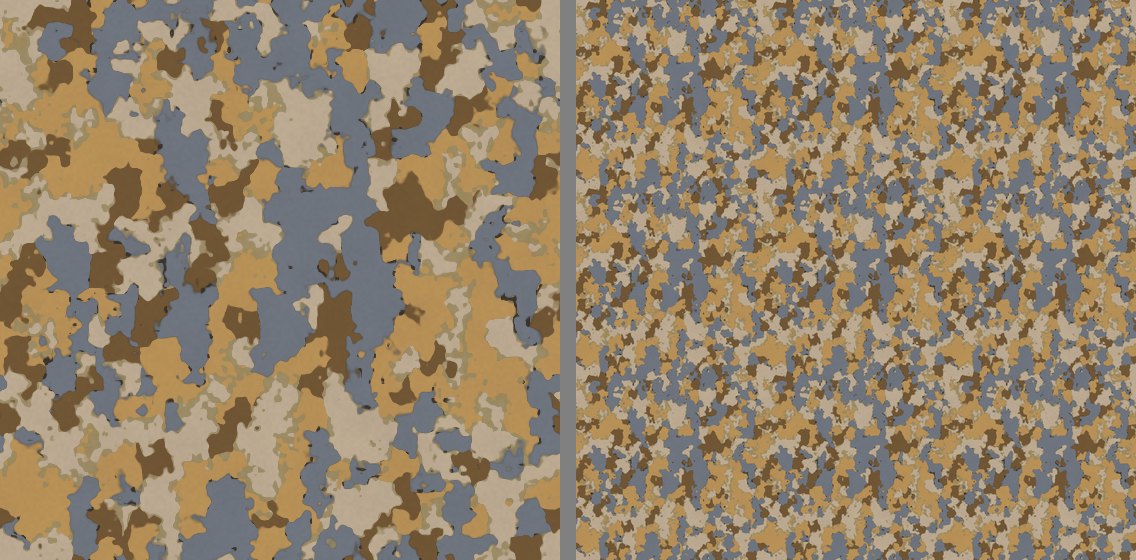
Left: one tile. Right: repeated 3 by 3.
Give the GLSL for this pattern, as a three.js fragment shader.

```glsl
varying vec2 vUv;

const vec2 GRID = vec2(24.0, 21.0);
const float FALLOFF = 5.0;

const vec3 SLATE = vec3(0.430, 0.455, 0.495);
const vec3 OCHRE = vec3(0.715, 0.563, 0.338);
const vec3 SAND = vec3(0.730, 0.660, 0.565);
const vec3 BROWN = vec3(0.440, 0.335, 0.205);
const vec3 OLIVE = vec3(0.585, 0.525, 0.370);
const vec3 SOOT = vec3(0.200, 0.180, 0.140);

vec2 hash2(vec2 p, float seed) {
  vec3 q = fract(vec3(p.xyx + seed * 17.37) * vec3(0.1031, 0.1030, 0.0973));
  q += dot(q, q.yzx + 33.33);
  return fract((q.xx + q.yz) * q.zy);
}

// Two channels of value noise that wrap after a whole number of cells
vec2 wrapNoise(vec2 uv, vec2 period, float seed) {
  vec2 p = uv * period;
  vec2 i = floor(p);
  vec2 f = p - i;
  f = f * f * (3.0 - 2.0 * f);
  vec2 a = hash2(mod(i, period), seed);
  vec2 b = hash2(mod(i + vec2(1.0, 0.0), period), seed);
  vec2 c = hash2(mod(i + vec2(0.0, 1.0), period), seed);
  vec2 d = hash2(mod(i + 1.0, period), seed);
  return mix(mix(a, b, f.x), mix(c, d, f.x), f.y);
}

// One-hot pigment of a cell: slate, ochre, sand, brown
vec4 cellPigment(vec2 cell) {
  vec2 strip = vec2(cell.x, floor((cell.y + mod(cell.x, 3.0)) / 3.0));
  vec2 diagonal = vec2(mod(cell.x - cell.y, GRID.x), floor(cell.y / 2.0));
  vec2 pick = hash2(cell, 2.0);
  if (hash2(strip, 3.0).x < 0.17 || pick.x < 0.12) return vec4(1.0, 0.0, 0.0, 0.0);
  if (hash2(diagonal, 4.0).x < 0.23) return vec4(0.0, 0.0, 0.0, 1.0);
  return pick.y < 0.51 ? vec4(0.0, 1.0, 0.0, 0.0) : vec4(0.0, 0.0, 1.0, 0.0);
}

// Log strength of each pigment, gathered from the nearby cells
vec4 pigmentStrength(vec2 p) {
  vec2 base = floor(p);
  vec4 total = vec4(0.00001);
  for (int y = -1; y <= 1; y++) {
    for (int x = -1; x <= 1; x++) {
      vec2 cell = base + vec2(float(x), float(y));
      vec2 id = mod(cell, GRID);
      vec2 away = cell + 0.5 + 0.7 * (hash2(id, 1.0) - 0.5) - p;
      total += cellPigment(id) * exp(-FALLOFF * dot(away, away));
    }
  }
  return log(total) / (2.0 * FALLOFF);
}

float max3(float a, float b, float c) {
  return max(a, max(b, c));
}

// Signed distance, in cells, by which each pigment leads its best rival
vec4 leadOver(vec4 s) {
  return s - vec4(max3(s.y, s.z, s.w), max3(s.x, s.z, s.w),
                  max3(s.x, s.y, s.w), max3(s.x, s.y, s.z));
}

float band(float dist, float width, float soft) {
  return 1.0 - smoothstep(width - soft, width + soft, dist);
}

void main() {
  // Wavy outlines from two scales of warp
  vec2 p = vUv * GRID;
  p += 0.95 * (wrapNoise(vUv, vec2(42.0, 38.0), 5.0) - 0.5);
  p += 0.34 * (wrapNoise(vUv, vec2(98.0), 6.0) - 0.5);

  vec4 strength = pigmentStrength(p);
  vec4 lead = leadOver(strength);
  vec4 cover = smoothstep(-0.045, 0.045, lead);
  cover /= dot(cover, vec4(1.0));
  vec3 color = SLATE * cover.x + OCHRE * cover.y + SAND * cover.z + BROWN * cover.w;

  // Ragged olive fringe between ochre and sand, thinner on other sand edges
  vec2 ragged = wrapNoise(vUv, vec2(112.0), 7.0);
  float width = 0.25 * smoothstep(0.2, 0.9, ragged.x);
  float fringe = band(abs(strength.y - strength.z), width, 0.04) * (cover.y + cover.z);
  fringe = max(fringe, band(lead.z, 0.55 * width, 0.04) * cover.z);
  color = mix(color, OLIVE, 0.85 * fringe);

  // Thin shaded rims and dark specks along the slate edges
  float slateEdge = abs(lead.x);
  color *= 1.0 - 0.13 * band(slateEdge, 0.045, 0.04);
  vec2 fleck = wrapNoise(vUv, vec2(88.0), 8.0);
  float speck = smoothstep(0.76, 0.84, fleck.x) * band(slateEdge, 0.09, 0.04);
  color = mix(color, SOOT, 0.9 * speck * (1.0 - 0.5 * cover.z));

  // Faint mottling of the paint
  float mottle = wrapNoise(vUv, vec2(20.0), 9.0).x + wrapNoise(vUv, vec2(180.0), 10.0).x - 1.0;
  gl_FragColor = vec4(color * (1.0 + 0.03 * mottle), 1.0);
}
```
